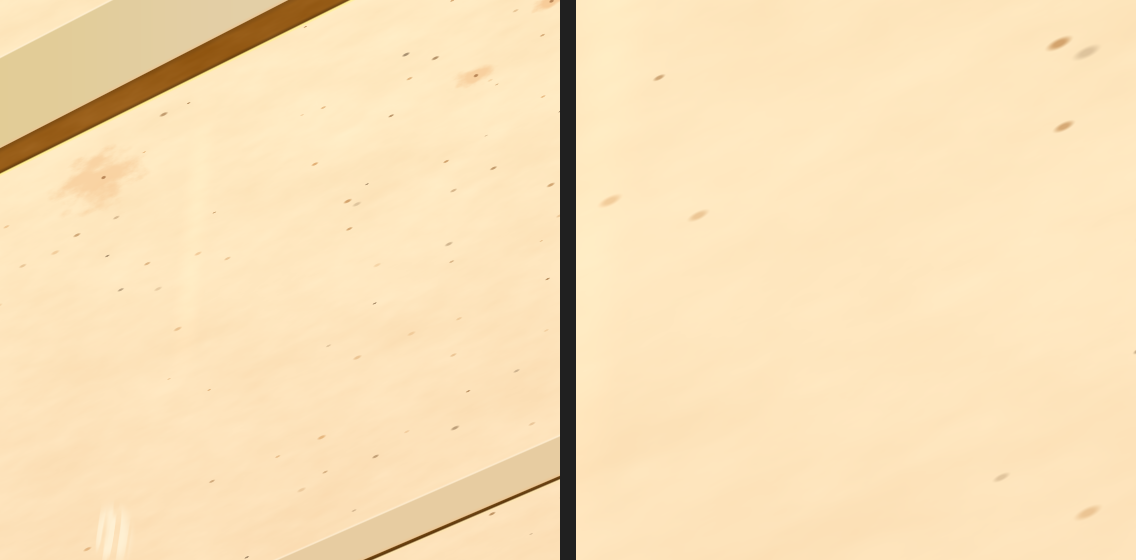
Left, the full canvas; right, a detail of the centre.
This texture is drawn by a Shadertoy shader. Its source:

```glsl
// Pale, varnished wooden slats crossing the canvas diagonally, split by two beveled gaps.
// Each gap is three sloping lines: a beige bevel, then a brown shadow with a lit lower rim.
// Stretched value noise gives the grain; hashed cells scatter the small flecks.

float hash(vec2 p) {
    uvec2 q = uvec2(ivec2(floor(p)) + 4096) * uvec2(1597u, 3812u);
    uint n = (q.x ^ (q.y >> 1u)) * 747796u + 28913u;
    n = ((n >> 15u) ^ n) * 277803u;
    n = ((n >> 13u) ^ n) * 668265u;
    return float((n >> 8u) & 65535u) / 65535.0;
}

float noise(vec2 p) {
    vec2 i = floor(p), f = fract(p);
    f = f * f * (3.0 - 2.0 * f);
    return mix(mix(hash(i), hash(i + vec2(1, 0)), f.x),
               mix(hash(i + vec2(0, 1)), hash(i + vec2(1, 1)), f.x), f.y);
}

float fbm(vec2 p) {
    float sum = 0.0, amp = 0.5;
    for (int i = 0; i < 4; i++) {
        sum += amp * noise(p);
        p = p * 2.03 + 17.3;
        amp *= 0.5;
    }
    return sum;
}

// Coordinates along and across the grain
vec2 alongGrain(vec2 p) {
    return mat2(0.9, -0.436, 0.436, 0.9) * p;
}

// Signed distance above a line given as (intercept, slope)
float above(vec2 p, vec2 line) {
    return (p.y - line.x - line.y * p.x) / sqrt(1.0 + line.y * line.y);
}

// Ragged blush around a knot, with a tiny dark core
vec3 knot(vec3 col, vec2 p, vec2 center, vec2 size, float strength) {
    vec2 d = alongGrain(p - center);
    float ragged = length(d / size) + 1.5 * (fbm(d * vec2(32, 65) + 40.0) - 0.47);
    col = mix(col, vec3(0.96, 0.77, 0.56), strength * smoothstep(1.1, 0.2, ragged));
    float core = smoothstep(1.0, 0.3, length(d / vec2(0.006, 0.0035)));
    return mix(col, vec3(0.64, 0.43, 0.25), 0.75 * core);
}

// Short hashed dashes lying along the grain
vec3 flecks(vec3 col, vec2 p, float cells, float seed) {
    vec2 g = alongGrain(p) * cells;
    vec2 id = floor(g) + seed;
    vec2 center = 0.2 + 0.6 * vec2(hash(id + 11.0), hash(id + 23.0));
    float size = mix(0.5, 1.2, hash(id + 37.0));
    vec2 d = (fract(g) - center) / cells / (size * vec2(0.009, 0.0032));
    float present = step(hash(id), 0.16 + 0.22 * p.x);
    vec3 tint = mix(vec3(0.86, 0.63, 0.38), vec3(0.45, 0.36, 0.26), pow(hash(id + 51.0), 2.0));
    float strength = mix(0.25, 0.85, hash(id + 67.0));
    return mix(col, tint, present * strength * smoothstep(1.0, 0.25, length(d)));
}

vec3 wood(vec2 p) {
    vec2 g = alongGrain(p);
    vec3 col = mix(vec3(0.99, 0.88, 0.72), vec3(1.0, 0.914, 0.755), smoothstep(0.1, 0.9, p.y - 0.15 * p.x + 0.1));
    col += vec3(0.02, 0.045, 0.065) * (fbm(g * vec2(7, 19)) - 0.47);
    col += vec3(0.01, 0.025, 0.035) * (fbm(g * vec2(22, 75) + 9.0) - 0.47);

    // Faint upright sheen
    float sheen = smoothstep(0.03, 0.0, abs(p.x - 0.33 - 0.09 * (p.y - 0.4)));
    col += 0.018 * sheen * smoothstep(0.3, 0.45, p.y) * smoothstep(0.85, 0.7, p.y);

    // Pale rubbed scratches near the lower edge
    vec2 s = p - vec2(0.2, 0.045);
    float streaks = smoothstep(0.48, 0.75, noise(vec2((s.x - 0.15 * s.y) * 130.0, s.y * 12.0)));
    col = mix(col, vec3(1.0, 0.96, 0.86), 0.75 * streaks * smoothstep(1.0, 0.4, length(s / vec2(0.045, 0.07))));

    col = knot(col, p, vec2(0.185, 0.683), vec2(0.095, 0.05), 0.6);
    col = knot(col, p, vec2(0.85, 0.865), vec2(0.038, 0.018), 0.65);
    col = knot(col, p, vec2(0.985, 0.998), vec2(0.035, 0.012), 0.8);
    col = flecks(col, p, 9.0, 3.0);
    return flecks(col, p, 14.0, 71.0);
}

// Lines run from the bevel's top, to the shadow's top, to the shadow's bottom
vec3 gap(vec3 col, vec2 p, vec2 top, vec2 middle, vec2 bottom, vec3 bevel, float rim) {
    float aa = 1.0 / iResolution.y;
    float t = above(p, top), m = above(p, middle), b = above(p, bottom);

    // Lit slat edges on both sides
    col = mix(col, vec3(1.0, 0.95, 0.86), 0.7 * smoothstep(0.005, 0.0, abs(t)));
    col = mix(col, vec3(1.0, 0.94, 0.55), rim * smoothstep(0.006, 0.001, abs(b)));

    // Brown shadow, darkest along its two edges
    vec3 shadow = vec3(0.59, 0.36, 0.09) + 0.08 * (fbm(alongGrain(p) * vec2(14, 50)) - 0.47);
    shadow *= 1.0 - 0.3 * smoothstep(0.008, 0.0, b) - 0.15 * smoothstep(-0.012, 0.0, m);
    col = mix(col, shadow, smoothstep(-aa, aa, b) * smoothstep(aa, -aa, m));

    // Smooth bevel with a warm lower edge
    bevel = mix(bevel, vec3(0.93, 0.77, 0.57), 0.7 * smoothstep(0.006, 0.0, m));
    return mix(col, bevel, smoothstep(-aa, aa, m) * smoothstep(aa, -aa, t));
}

void mainImage(out vec4 fragColor, in vec2 fragCoord) {
    vec2 p = fragCoord / iResolution.xy;
    vec3 col = wood(p);
    vec3 upperBevel = mix(vec3(0.885, 0.8, 0.59), vec3(0.89, 0.81, 0.65), smoothstep(0.0, 0.45, p.x));
    col = gap(col, p, vec2(0.896, 0.516), vec2(0.736, 0.514), vec2(0.69, 0.496), upperBevel, 0.9);
    col = gap(col, p, vec2(-0.217, 0.438), vec2(-0.277, 0.428), vec2(-0.2855, 0.43), vec3(0.905, 0.8, 0.63), 0.2);
    fragColor = vec4(clamp(col, 0.0, 1.0), 1.0);
}
```
